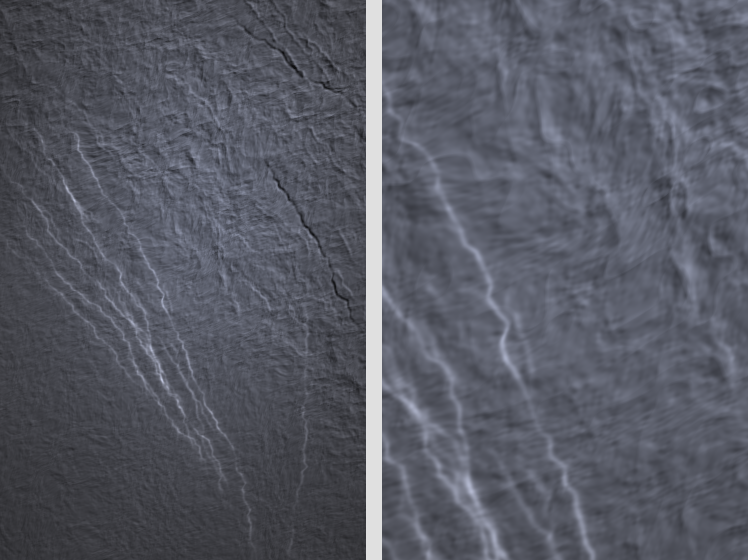
Left, the full canvas; right, a detail of the centre.
Give the GLSL for this texture, as a Shadertoy shader.

```glsl
// A slab of dark blue-grey slate under a soft light, its edges in shadow.
// Embossed noise forms the split surface; ragged tapered seams form the
// pale fan of veins, the short flaked ledges and the dark cracks.

float hash(vec2 p) {
    vec3 q = fract(p.xyx * vec3(0.1031, 0.1030, 0.0973));
    q += dot(q, q.yzx + 33.33);
    return fract((q.x + q.y) * q.z);
}

float noise(vec2 p) {
    vec2 cell = floor(p), f = fract(p);
    f = f * f * (3.0 - 2.0 * f);
    float low = mix(hash(cell), hash(cell + vec2(1, 0)), f.x);
    float high = mix(hash(cell + vec2(0, 1)), hash(cell + vec2(1, 1)), f.x);
    return mix(low, high, f.y);
}

// Stone height: ridged flakes drawn out down to the right, then fine grain
float stoneHeight(vec2 p, float roughness) {
    p += 0.03 * vec2(noise(p * 9.0), noise(p * 9.0 + 40.0));
    p += 0.009 * vec2(noise(p * 38.0 + 5.0), noise(p * 38.0 + 70.0));
    vec2 q = mat2(0.6, 0.8, -0.8, 0.6) * p * 1.0 + 7.0;
    q.x *= 1.25;
    q.y *= 0.85;
    float height = 0.0, frequency = 20.0;
    for (int i = 0; i < 6; i++) {
        float n = noise(q * frequency);
        if (i < 3) n = roughness * (0.55 + 0.15 * float(i)) * (1.0 - abs(2.0 * n - 1.0));
        else n *= 0.9 + 0.6 * roughness;
        height += n / frequency;
        frequency *= 1.75;
        q = mat2(0.96, 0.28, -0.28, 0.96) * q + 3.7;
    }
    return height;
}

// Intensity of a ragged, broken line that fades out at both ends
float seam(vec2 p, vec2 middle, vec2 dir, float halfLength, float width, float seed) {
    dir = normalize(dir);
    vec2 q = p - middle;
    float along = dot(q, dir);
    float across = dot(q, vec2(-dir.y, dir.x));
    across += 0.034 * (noise(vec2(along * 6.0, seed)) - 0.5);
    across += 0.011 * (noise(vec2(along * 32.0, seed + 9.0)) - 0.5);
    across += 0.006 * (noise(vec2(along * 110.0, seed + 17.0)) - 0.5);
    float taper = 1.0 - smoothstep(0.65, 1.0, abs(along) / halfLength);
    float broken = 0.1 + 0.7 * noise(vec2(along * 25.0, seed + 5.0));
    broken += 0.7 * noise(p * 190.0) * noise(vec2(along * 70.0, seed + 2.0));
    across /= width;
    return taper * broken * exp(-across * across);
}

// Pale veins that spread up and left from the bottom edge
float paleVeins(vec2 p) {
    p.x += 0.05 * (1.0 - smoothstep(0.0, 0.22, p.y));
    float light = 0.0;
    for (int i = 0; i < 5; i++) {
        float k = float(i), h = hash(vec2(k, 3.0));
        float spread = 0.47 + 0.09 * k + 0.05 * h;
        float y = 0.39 + 0.08 * h;
        vec2 middle = vec2(0.5 - spread * y, y);
        vec2 dir = vec2(spread, -1.0);
        float halfLength = 0.5 - 0.065 * k;
        light += (0.25 - 0.03 * k) * seam(p, middle, dir, halfLength, 0.0022, k * 31.0);
        light += 0.07 * seam(p, middle, dir, halfLength, 0.007, k * 31.0);
    }
    // Short strands that split off low in the fan
    for (int i = 0; i < 7; i++) {
        float k = float(i), h = hash(vec2(k, 53.0));
        float spread = 0.45 + 0.3 * hash(vec2(k, 59.0));
        float y = 0.14 + 0.3 * h;
        vec2 middle = vec2(0.49 - spread * y, y);
        light += 0.15 * seam(p, middle, vec2(0.5, -1.0), 0.06 + 0.08 * h, 0.0026, 300.0 + k * 13.0);
    }
    // Lone upright vein on the right
    return light + 0.17 * seam(p, vec2(0.55, 0.23), vec2(0.08, -1.0), 0.27, 0.0027, 211.0);
}

// Short slanting ledges, each a lit rim beside its shadow
float flakedLedges(vec2 p) {
    float shade = 0.0;
    for (int i = 0; i < 34; i++) {
        float k = float(i);
        float a = hash(vec2(k, 11.0)), b = hash(vec2(k, 23.0)), c = hash(vec2(k, 37.0));
        vec2 middle = vec2(0.64 * a, 0.44 + 0.55 * b);
        vec2 dir = vec2(0.45 + 0.6 * c, -1.0);
        float halfLength = 0.03 + 0.12 * c * b;
        float rim = seam(p, middle, dir, halfLength, 0.0026, k * 19.0);
        float shadow = seam(p + vec2(0.003, 0.003), middle, dir, halfLength, 0.0028, k * 19.0);
        shade += (0.1 + 0.05 * a) * (rim - (0.2 + 1.1 * a * b) * shadow);
    }
    return shade;
}

// Two long dark cracks that run off the right edge
float darkCracks(vec2 p) {
    float shade = 0.0;
    for (int i = 0; i < 2; i++) {
        float k = float(i);
        vec2 middle = vec2(0.56, 0.875 - 0.31 * k);
        vec2 dir = vec2(0.21 - 0.04 * k, -0.17 - 0.09 * k);
        shade += 0.26 * seam(p, middle, dir, 0.2, 0.0027, 71.0 + 50.0 * k);
        shade -= 0.12 * seam(p + vec2(0.003, 0.004), middle, dir, 0.2, 0.0025, 71.0 + 50.0 * k);
    }
    return shade;
}

void mainImage(out vec4 fragColor, in vec2 fragCoord) {
    vec2 p = fragCoord / iResolution.y;

    // Pool of light, with gentle mottling
    vec2 fromLight = (p - vec2(0.37, 0.62)) / vec2(0.36, 0.5);
    float glow = exp(-dot(fromLight, fromLight));
    float value = 0.192 + 0.2 * glow + 0.03 * (noise(p * 6.0 + 2.0) - 0.5);

    // Rough upper right, smoother lower left
    float slope = p.x * 0.8 + p.y + 0.2 * (noise(p * 5.0) - 0.5);
    float roughness = mix(0.25, 1.0, smoothstep(0.5, 0.95, slope));
    vec2 toLight = vec2(0.0011, 0.0012);
    float emboss = stoneHeight(p - toLight, roughness) - stoneHeight(p + toLight, roughness);
    value *= 1.0 + 34.0 * emboss;

    value += (0.6 + 0.4 * glow) * (paleVeins(p) + flakedLedges(p) - darkCracks(p));

    vec3 slateTint = mix(vec3(1.0, 1.0, 1.07), vec3(0.95, 0.99, 1.13), glow);
    fragColor = vec4(clamp(value, 0.06, 0.8) * slateTint, 1.0);
}
```
